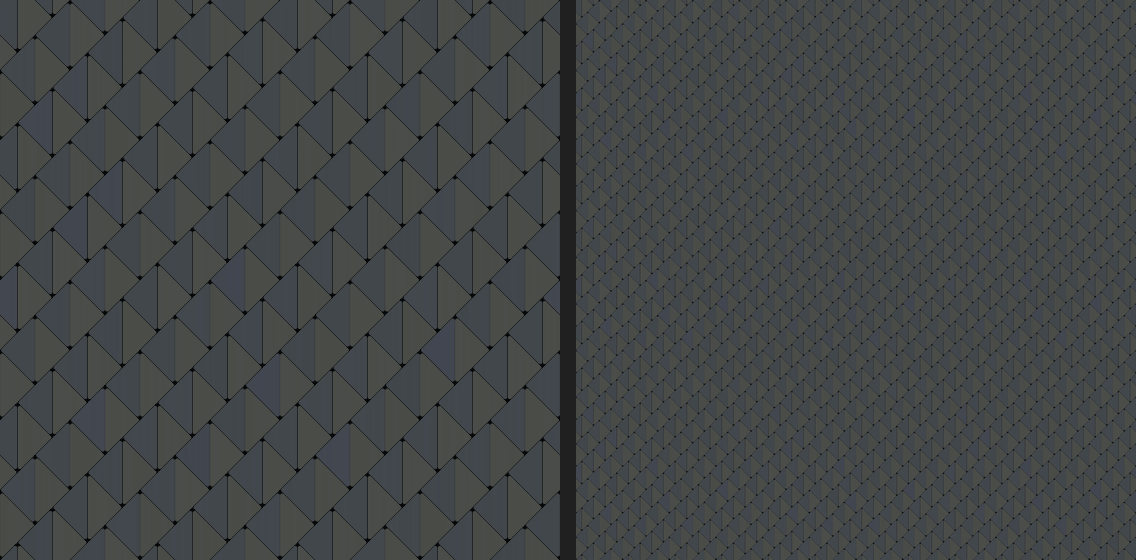
Left: one tile. Right: repeated 3 by 3.
This pattern is drawn by a three.js fragment shader. Its source:

```glsl
// Slate squares stood on a corner, laid in diagonal courses with a half-tile
// shift, each split upright into a blue and an olive triangle. Every triangle
// is a rounded distance function; dark gaps open where the corners meet.
#define REPEATS 8.0                     // tile diagonals across and up (multiple of 4)
#define GAP 0.001                       // half width of a joint, in tile sides
#define ROUND 0.047                     // corner radius, in tile sides
#define SOFT 0.013                      // half width of the edge smoothing
#define STREAKS 12.0                    // brushed streaks per half tile
#define STREAK_DEPTH 0.012
#define TONE_DEPTH 0.02                 // brightness change between triangles
#define BLUE vec3(0.258, 0.279, 0.297)
#define OLIVE vec3(0.289, 0.298, 0.282)
#define INDIGO vec3(0.260, 0.274, 0.318)
#define JOINT vec3(0.025, 0.033, 0.036)

varying vec2 vUv;

float hash(vec3 p) {
  p = fract(p * vec3(0.1031, 0.1030, 0.0973));
  p += dot(p, p.yzx + 33.33);
  return fract((p.x + p.y) * p.z);
}

float segmentDistance(vec2 p, vec2 a, vec2 b) {
  vec2 ab = b - a;
  return length(p - a - ab * clamp(dot(p - a, ab) / dot(ab, ab), 0.0, 1.0));
}

// Rounded half of the unit square below its diagonal, negative inside.
float triangleDistance(vec2 p) {
  if (p.x + p.y > 1.0) p = 1.0 - p.yx;  // fold over its axis of symmetry
  float inset = GAP + ROUND;
  float tip = inset * (1.0 + sqrt(2.0));
  vec2 sharp = vec2(tip, inset);
  float d = min(segmentDistance(p, sharp, vec2(1.0 - inset, inset)),
                segmentDistance(p, sharp, vec2(1.0 - inset, 1.0 - tip)));
  float inside = min(p.y - inset, (p.x - p.y) * sqrt(0.5) - inset);
  return (inside > 0.0 ? -d : d) - ROUND;
}

// Upright value noise, seeded by the tile.
float streak(float x, vec2 key) {
  float cell = floor(x);
  float blend = smoothstep(0.0, 1.0, x - cell);
  return mix(hash(vec3(key, cell + 50.0)), hash(vec3(key, cell + 51.0)), blend);
}

void main() {
  // Diagonal courses, each shifted by half a tile
  vec2 p = vUv * REPEATS;
  float course = floor(p.y - p.x);
  vec2 q = vec2(p.x + p.y + 0.5 * course, p.y - p.x);
  vec2 tile = floor(q);
  vec2 f = q - tile;

  // Tile centre wrapped to the canvas, so that opposite edges agree
  vec2 centre = vec2(tile.x - 1.5 * tile.y, tile.x + 0.5 * tile.y);
  vec2 key = 2.0 * mod(centre, 2.0 * REPEATS);

  // Left and right triangles mirror each other
  float across = f.x - f.y;
  float right = step(0.0, across);
  float d = triangleDistance(right > 0.5 ? f : f.yx);

  // Face colour, with a few indigo tiles
  float tint = hash(vec3(key, 7.0));
  vec3 blue = mix(BLUE, INDIGO, 0.12 * tint + 0.7 * smoothstep(0.85, 1.0, tint));
  vec3 face = mix(blue, OLIVE, smoothstep(-SOFT, SOFT, across));
  face *= 1.0 + TONE_DEPTH * (hash(vec3(key, 11.0 + right)) - 0.5);
  face *= 1.0 + STREAK_DEPTH * (streak(across * STREAKS, key) - 0.5);

  // Faint light along the upright fold, then the soft rim and dark joint
  face *= 1.0 + 0.04 * right * (1.0 - smoothstep(0.02, 0.05, across));
  face *= 1.0 - 0.04 * smoothstep(-0.025, 0.0, d);
  gl_FragColor = vec4(mix(face, JOINT, smoothstep(-SOFT, SOFT, d)), 1.0);
}
```
